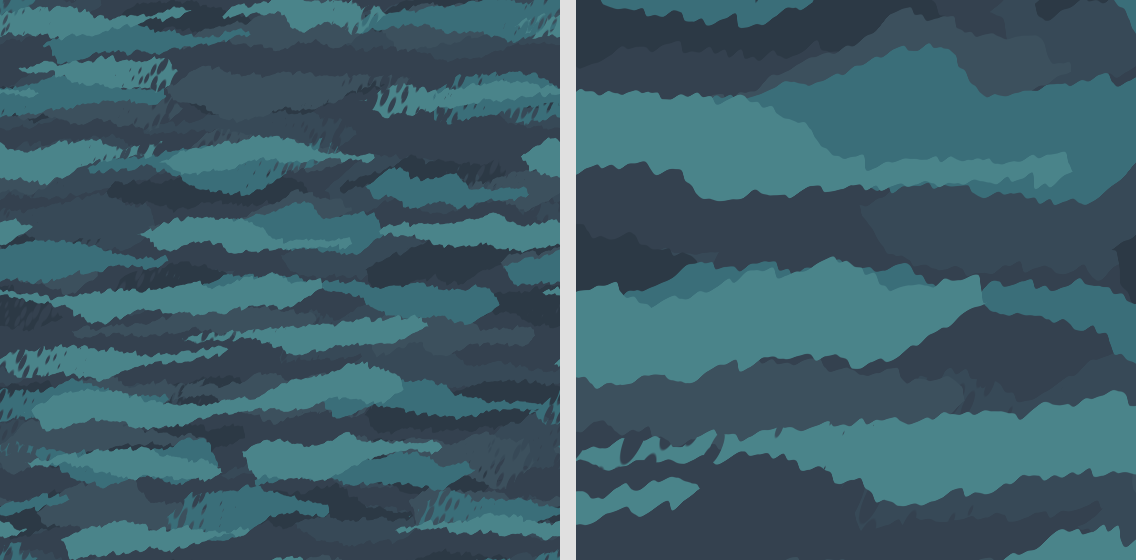
Left, the full canvas; right, a detail of the centre.
Write a Shadertoy shader that draws this pattern.

```glsl
// Ragged horizontal brush strokes in slate and teal, layered like camouflage.
// Each layer scatters tapered strokes on a wrapping grid; layered noise frays
// their edges and stretched cellular noise opens slanted dry-bristle gaps.

const vec3 BASE  = vec3(0.203, 0.253, 0.308);
const vec3 DARK  = vec3(0.173, 0.224, 0.271);
const vec3 MUTED = vec3(0.215, 0.288, 0.342);
const vec3 SLATE = vec3(0.235, 0.314, 0.365);
const vec3 TEAL  = vec3(0.227, 0.432, 0.475);
const vec3 LIGHT = vec3(0.290, 0.518, 0.542);

float hash(vec2 p) {
    vec3 q = fract(p.xyx * vec3(0.1031, 0.1030, 0.0973));
    q += dot(q, q.yzx + 33.33);
    return fract((q.x + q.y) * q.z);
}

vec2 hash2(vec2 p) {
    return vec2(hash(p), hash(p + 47.3));
}

// Smooth one-dimensional noise, 0 to 1
float wave(float x, float seed) {
    float i = floor(x), f = x - i;
    return mix(hash(vec2(i, seed)), hash(vec2(i + 1.0, seed)), f * f * (3.0 - 2.0 * f));
}

// Distance to the nearest scattered point
float cellular(vec2 p, float seed) {
    vec2 cell = floor(p);
    float nearest = 2.0;
    for (int y = -1; y <= 1; y++)
    for (int x = -1; x <= 1; x++) {
        vec2 c = cell + vec2(x, y);
        nearest = min(nearest, length(c + hash2(c + seed) - p));
    }
    return nearest;
}

// Fine fraying of an edge, in canvas units
float fray(float x, float seed) {
    return (wave(x * 95.0, seed) - 0.5) * 0.009 + (wave(x * 210.0, seed + 3.0) - 0.5) * 0.005;
}

// One stroke around the origin: positive inside, negative outside
float stroke(vec2 p, vec2 halfSize, float seed) {
    vec2 r = hash2(vec2(seed, 5.0)), s = hash2(vec2(seed, 19.0));
    float lean = p.x - 0.4 * p.y;
    float u = lean / halfSize.x * (r.x < 0.5 ? -1.0 : 1.0);

    // Sloping, slightly bent spine
    float y = p.y - (r.y - 0.5) * 0.2 * p.x - 0.007 * sin(p.x * 17.0 + s.x * 6.3);

    // Heavy head and thin tail, with separate top and bottom outlines
    float body = smoothstep(-1.0, -0.7, u) * (1.0 - 0.62 * smoothstep(-0.1, 0.65, u))
               * (1.0 - smoothstep(0.9, 1.0, u)) * halfSize.y;
    float top = body * (0.55 + 0.9 * wave(u * 3.0, seed + 1.0)) + fray(lean, seed + 7.0);
    float bottom = body * (0.55 + 0.9 * wave(u * 3.0, seed + 2.0)) + fray(lean, seed + 11.0);
    float d = min(top - y, y + bottom) - 0.004;
    d = min(d, (1.0 - abs(u)) * halfSize.x);

    // Dry bristle gaps toward one end
    float dryness = step(0.45, s.y) * smoothstep(0.15, 0.95, s.x < 0.7 ? -u : u);
    if (d > -0.01 && dryness > 0.0) {
        float gap = cellular(vec2(lean * 75.0, y * 27.0), seed);
        d = min(d, (gap - 0.5 * dryness) * 0.014);
    }
    return d;
}

// A wrapping layer of strokes; grid holds whole numbers of columns and rows
float strokes(vec2 uv, vec2 grid, float thickness, float seed) {
    float row = floor(uv.y * grid.y);
    float d = -1.0;
    for (int j = -1; j <= 1; j++) {
        float cy = row + float(j);
        float wrappedRow = mod(cy, grid.y);
        float shift = hash(vec2(wrappedRow, seed));
        float column = floor(uv.x * grid.x - shift);
        for (int i = -1; i <= 1; i++) {
            float cx = column + float(i);
            vec2 id = vec2(mod(cx, grid.x), wrappedRow) + seed;
            vec2 jitter = 0.15 + 0.7 * hash2(id);
            vec2 center = (vec2(cx + shift, cy) + jitter) / grid;
            vec2 size = hash2(id + 71.0);
            vec2 halfSize = vec2(mix(0.15, 0.235, size.x), thickness * mix(0.8, 1.2, size.y));
            d = max(d, stroke(uv - center, halfSize, hash(id + 131.0) * 200.0));
        }
    }
    return d;
}

vec3 paint(vec3 under, vec3 ink, float d, float pixel) {
    return mix(under, ink, smoothstep(-pixel, pixel, d));
}

void mainImage(out vec4 fragColor, in vec2 fragCoord) {
    vec2 uv = fragCoord / iResolution.xy;
    float pixel = 0.7 / iResolution.y;

    // Dull ground strokes first, bright ones last
    vec3 color = BASE;
    color = paint(color, MUTED, strokes(uv, vec2(2.0, 8.0), 0.042, 11.0), pixel);
    color = paint(color, DARK, strokes(uv, vec2(2.0, 8.0), 0.037, 29.0), pixel);
    color = paint(color, SLATE, strokes(uv, vec2(2.0, 8.0), 0.041, 53.0), pixel);
    color = paint(color, TEAL, strokes(uv, vec2(2.0, 8.0), 0.034, 83.0), pixel);
    color = paint(color, LIGHT, strokes(uv, vec2(2.0, 9.0), 0.029, 107.0), pixel);
    fragColor = vec4(color, 1.0);
}
```
